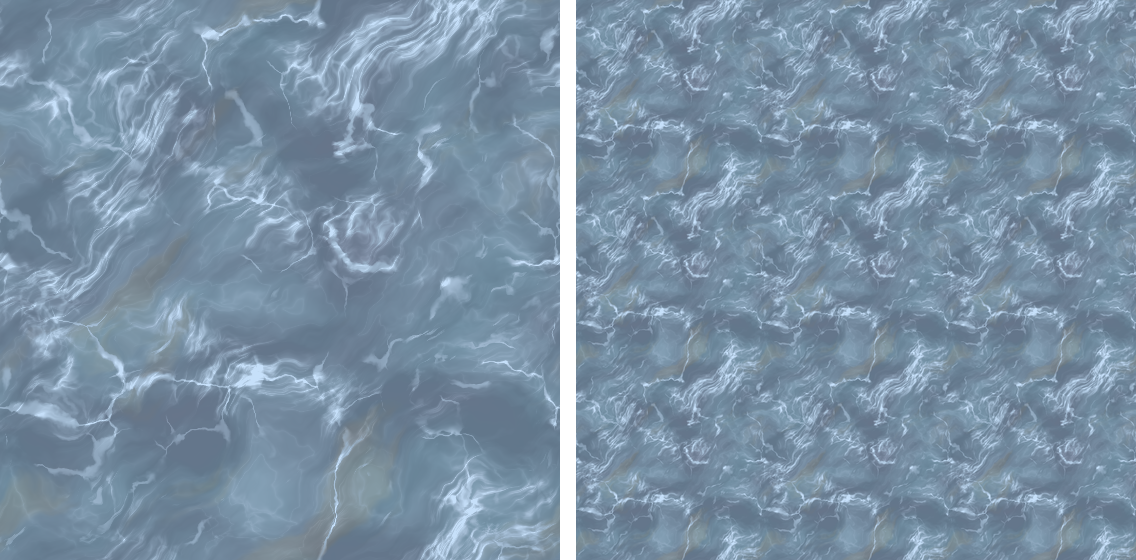
Left: one tile. Right: repeated 3 by 3.
Reproduce this texture procedurally as a WebGL 1 fragment shader.

```glsl
precision highp float;

uniform vec2 u_resolution;

const float TAU = 6.28319;
const vec3 DEEP_WATER = vec3(0.42, 0.51, 0.59);
const vec3 WHITE_FOAM = vec3(0.76, 0.86, 0.96);
const vec3 SILT_SHIFT = vec3(0.035, 0.004, -0.04);
const vec3 TEAL_SHIFT = vec3(-0.03, 0.012, 0.004);

float hash(vec2 cell) {
  return fract(sin(dot(cell, vec2(127.1, 311.7))) * 43758.5);
}

// Gradient direction of a lattice corner, wrapped to the period
float cornerAngle(vec2 corner, vec2 period, float seed) {
  return TAU * hash(mod(corner, period) + seed * 17.3);
}

float gradientNoise(vec2 uv, vec2 period, float seed) {
  vec2 cell = floor(uv * period);
  vec2 f = uv * period - cell;
  vec2 blend = f * f * f * (f * (f * 6.0 - 15.0) + 10.0);
  vec4 angles = vec4(
    cornerAngle(cell, period, seed),
    cornerAngle(cell + vec2(1.0, 0.0), period, seed),
    cornerAngle(cell + vec2(0.0, 1.0), period, seed),
    cornerAngle(cell + vec2(1.0, 1.0), period, seed));
  vec4 ramps = cos(angles) * (f.x - vec4(0.0, 1.0, 0.0, 1.0))
             + sin(angles) * (f.y - vec4(0.0, 0.0, 1.0, 1.0));
  vec2 rows = mix(ramps.xz, ramps.yw, blend.x);
  return mix(rows.x, rows.y, blend.y);
}

float fbm(vec2 uv, vec2 period, float seed) {
  float sum = 0.0;
  float gain = 1.0;
  for (int i = 0; i < 5; i++) {
    sum += gain * gradientNoise(uv, period, seed + float(i));
    period *= 2.0;
    gain *= 0.5;
  }
  return sum;
}

vec2 flow(vec2 uv, vec2 period, float seed) {
  return vec2(fbm(uv, period, seed), fbm(uv, period, seed + 5.3));
}

// Gap between the two nearest cell centres: zero on cell borders
float cellBorder(vec2 uv, vec2 period, float seed) {
  vec2 cell = floor(uv * period);
  vec2 f = uv * period - cell;
  float nearest = 8.0;
  float second = 8.0;
  for (int y = -1; y <= 1; y++) {
    for (int x = -1; x <= 1; x++) {
      vec2 offset = vec2(float(x), float(y));
      vec2 id = mod(cell + offset, period) + seed;
      vec2 centre = offset + 0.1 + 0.8 * vec2(hash(id), hash(id + 41.7));
      float d = length(centre - f);
      second = min(second, max(nearest, d));
      nearest = min(nearest, d);
    }
  }
  return second - nearest;
}

float ridge(float value, float sharpness) {
  return pow(max(0.0, 1.0 - 1.6 * abs(value)), sharpness);
}

float strand(float gap, float width) {
  return 1.0 - smoothstep(0.15 * width, width, gap);
}

void main() {
  vec2 uv = gl_FragCoord.xy / u_resolution;
  vec2 drift = uv + 0.09 * flow(uv, vec2(3.0), 1.0);
  vec2 slant = vec2(drift.x - drift.y, drift.y);

  // Cloudy water with flowing contours, wisps and ripples
  float swell = fbm(drift, vec2(4.0, 6.0), 12.0);
  float bands = fbm(slant, vec2(6.0, 3.0), 23.0);
  float ripple = fbm(slant, vec2(22.0, 10.0), 29.0);
  float contour = 1.0 - abs(sin(8.0 * swell + 7.0 * bands));
  float wisp = ridge(fbm(drift, vec2(7.0, 9.0), 31.0), 7.0);
  float tone = 0.015 + 0.27 * swell + 0.2 * bands + 0.1 * ripple;
  tone += 0.1 * pow(contour, 5.0) * smoothstep(-0.25, 0.3, bands);
  tone += 0.16 * wisp * smoothstep(-0.15, 0.35, swell);

  // Broken foam veins along warped cell borders, coarse and fine
  vec2 kinked = drift + 0.022 * flow(uv, vec2(14.0), 34.0);
  float veinGap = cellBorder(kinked, vec2(5.0, 4.0), 3.0);
  float threadGap = cellBorder(kinked, vec2(9.0, 8.0), 6.0);
  float veinMask = smoothstep(0.0, 0.25, fbm(drift, vec2(5.0), 45.0));
  float threadMask = smoothstep(0.08, 0.3, fbm(drift, vec2(7.0), 51.0));
  float frayed = fbm(kinked, vec2(13.0), 56.0);
  float veinWidth = 0.03 + 0.16 * smoothstep(-0.1, 0.5, frayed);
  float streaks = ridge(fbm(slant, vec2(20.0, 9.0), 78.0), 5.0);
  tone += veinMask * strand(veinGap, veinWidth) * (0.5 + 0.3 * streaks);
  tone += threadMask * strand(threadGap, 1.3 * veinWidth) * 0.4;
  tone += veinMask * exp(-6.0 * veinGap) * (0.05 + 0.4 * streaks);

  // Foam sheets: slanted streaks, fine lace and combed lines
  float patchNoise = fbm(drift, vec2(3.0), 67.0) + 0.25 * ripple;
  float patchMask = smoothstep(0.06, 0.4, patchNoise);
  float lace = strand(cellBorder(kinked, vec2(22.0, 17.0), 9.0), 0.25);
  float combPhase = TAU * dot(drift, vec2(44.0, -18.0)) + 16.0 * swell;
  float comb = pow(0.5 + 0.5 * sin(combPhase), 3.0) * smoothstep(-0.05, 0.3, bands);
  tone += patchMask * (0.04 + 0.72 * streaks + 0.25 * lace + 0.22 * comb);

  // Stray flecks of spray
  float flecks = smoothstep(0.42, 0.65, fbm(slant, vec2(34.0, 16.0), 89.0));
  tone += 0.35 * flecks * smoothstep(-0.1, 0.3, swell);

  // Colour ramp with silty and teal tints in the open water
  tone = clamp(tone, -0.12, 1.05);
  float openWater = 1.0 - smoothstep(0.15, 0.6, tone);
  float silt = smoothstep(0.2, 0.55, fbm(slant, vec2(5.0, 3.0), 95.0));
  vec3 colour = mix(DEEP_WATER, WHITE_FOAM, tone);
  colour += openWater * (silt * SILT_SHIFT + swell * TEAL_SHIFT);
  gl_FragColor = vec4(colour, 1.0);
}
```
